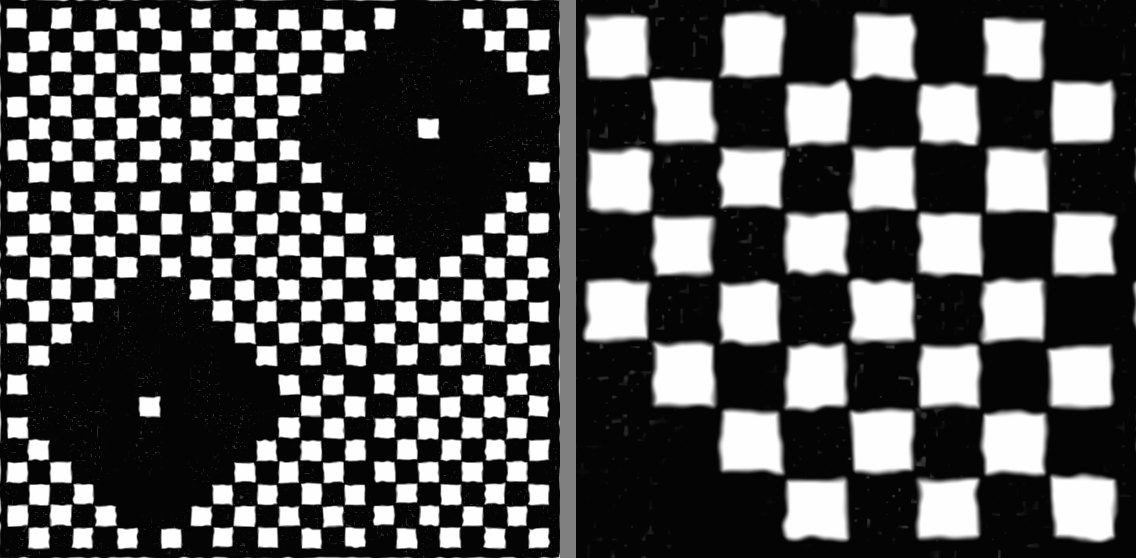
Left, the full canvas; right, a detail of the centre.
Give the GLSL for this pattern, as a Shadertoy shader.

```glsl
const vec2 FIRST_CELL = vec2(0.0306, 0.0340);  // centre of the top left cell
const vec2 PITCH = vec2(0.0394, 0.0393);       // cell spacing inside a block
const vec2 BLOCK_GAP = vec2(0.0128, 0.0131);   // extra space between blocks
const float BLOCK_CELLS = 8.0;
const float GRID_CELLS = 24.0;
const vec2 DIAMOND_A = vec2(18.0, 5.0);        // column and row, from the top left
const vec2 DIAMOND_B = vec2(6.0, 17.0);
const float DIAMOND_RADIUS = 6.5;
const float HALF_SIDE = 0.0178;
const float CORNER = 0.0015;
const float SOFTNESS = 0.0025;
const float SHIFT = 0.0011;
const float SIZE_VARIATION = 0.0006;
const float SKEW = 0.05;
const float EDGE_WOBBLE = 0.0017;
const float WOBBLE_SCALE = 105.0;
const float SPECK_SCALE = 270.0;
const float SPECK_LIGHT = 0.20;
const float BORDER_FRAY = 0.004;
const vec3 INK = vec3(0.015);
const vec3 PAPER = vec3(0.995);

float hash(vec2 p) {
    vec3 q = fract(p.xyx * vec3(0.1031, 0.1030, 0.0973));
    q += dot(q, q.yzx + 33.33);
    return fract((q.x + q.y) * q.z);
}

float noise(vec2 p) {
    vec2 i = floor(p), f = fract(p);
    f = f * f * (3.0 - 2.0 * f);
    return mix(mix(hash(i), hash(i + vec2(1, 0)), f.x),
               mix(hash(i + vec2(0, 1)), hash(i + vec2(1, 1)), f.x), f.y);
}

float roundedBox(vec2 p, vec2 halfSize) {
    vec2 d = abs(p) - halfSize + CORNER;
    return length(max(d, 0.0)) + min(max(d.x, d.y), 0.0) - CORNER;
}

vec2 cellCentre(vec2 cell) {
    return FIRST_CELL + cell * PITCH + floor(cell / BLOCK_CELLS) * BLOCK_GAP;
}

vec2 nearestCell(vec2 p) {
    vec2 q = p - FIRST_CELL + 0.5 * PITCH;
    vec2 blockSize = BLOCK_CELLS * PITCH + BLOCK_GAP;
    vec2 block = floor((q + 0.5 * BLOCK_GAP) / blockSize);
    vec2 local = floor((q - block * blockSize) / PITCH);
    return block * BLOCK_CELLS + clamp(local, 0.0, BLOCK_CELLS - 1.0);
}

float stepsBetween(vec2 a, vec2 b) {
    vec2 d = abs(a - b);
    return d.x + d.y;
}

// Checkerboard with two solid diamonds, each holding one light cell
bool isLight(vec2 cell) {
    if (any(lessThan(cell, vec2(0.0))) || any(greaterThanEqual(cell, vec2(GRID_CELLS)))) return false;
    float steps = min(stepsBetween(cell, DIAMOND_A), stepsBetween(cell, DIAMOND_B));
    bool checker = mod(cell.x + cell.y, 2.0) < 0.5;
    return steps < 0.5 || (checker && steps > DIAMOND_RADIUS);
}

// Distance to one hand-cut square
float squareDistance(vec2 p, vec2 cell) {
    vec2 shift = vec2(hash(cell + 11.0), hash(cell + 47.0)) - 0.5;
    vec2 grow = vec2(hash(cell + 83.0), hash(cell + 131.0)) - 0.5;
    vec2 skew = vec2(hash(cell + 179.0), hash(cell + 223.0)) - 0.5;
    vec2 q = p - cellCentre(cell) - 2.0 * SHIFT * shift;
    q += SKEW * skew * q.yx;
    return roundedBox(q, HALF_SIDE + 2.0 * SIZE_VARIATION * grow);
}

void mainImage(out vec4 fragColor, in vec2 fragCoord) {
    vec2 p = fragCoord / iResolution.xy;
    p.y = 1.0 - p.y;
    float soft = max(SOFTNESS, 1.0 / iResolution.y);

    // Ragged edges
    vec2 w = p * WOBBLE_SCALE;
    vec2 wobble = vec2(noise(w), noise(w + 57.3)) - 0.5;
    vec2 worn = p + 2.0 * EDGE_WOBBLE * wobble;

    // Light squares; neighbours are included where edges overlap
    vec2 home = nearestCell(p);
    float dist = 1.0;
    for (int y = -1; y <= 1; y++) {
        for (int x = -1; x <= 1; x++) {
            vec2 cell = home + vec2(x, y);
            if (isLight(cell)) dist = min(dist, squareDistance(worn, cell));
        }
    }
    float light = 1.0 - smoothstep(-soft, soft, dist);

    // Faint specks in the ink
    float patches = smoothstep(0.25, 0.8, noise(p * 19.0 + 7.0));
    float specks = smoothstep(0.78, 1.0, noise(p * SPECK_SCALE));
    light = max(light, SPECK_LIGHT * specks * patches);

    // Frayed outer border
    vec2 inset = min(p, 1.0 - p);
    float fray = BORDER_FRAY * (noise(p * 70.0 + 23.0) - 0.5);
    float border = min(inset.x, inset.y) - fray;
    light = max(light, 1.0 - smoothstep(-soft, soft, border));

    fragColor = vec4(mix(INK, PAPER, light), 1.0);
}
```
